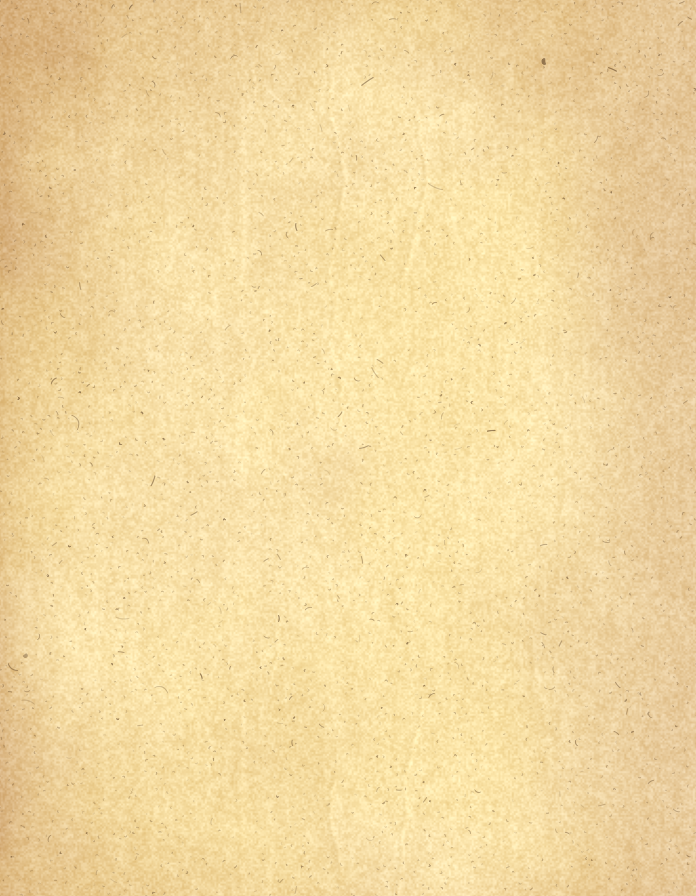
Write a WebGL 1 fragment shader that draws this texture.

```glsl
precision highp float;

uniform vec2 u_resolution;

const vec3 CREAM = vec3(0.988, 0.902, 0.684);
const vec3 TAN = vec3(0.850, 0.700, 0.495);
const vec3 GOLD = vec3(0.965, 0.865, 0.590);
const vec3 ROSE_GREY = vec3(0.915, 0.810, 0.650);
const vec3 FIBRE_BROWN = vec3(0.36, 0.25, 0.14);

float hash(vec2 p) {
  vec3 q = fract(p.xyx * 0.1031);
  q += dot(q, q.yzx + 33.33);
  return fract((q.x + q.y) * q.z);
}

float noise(vec2 p) {
  vec2 cell = floor(p);
  vec2 f = fract(p);
  f = f * f * (3.0 - 2.0 * f);
  float low = mix(hash(cell), hash(cell + vec2(1.0, 0.0)), f.x);
  float high = mix(hash(cell + vec2(0.0, 1.0)), hash(cell + 1.0), f.x);
  return mix(low, high, f.y);
}

float fbm(vec2 p) {
  float sum = 0.0;
  float gain = 0.5;
  for (int i = 0; i < 5; i++) {
    sum += gain * noise(p);
    p = mat2(0.8, 0.6, -0.6, 0.8) * p * 2.03 + 17.3;
    gain *= 0.5;
  }
  return sum / 0.97;
}

mat2 rotation(float angle) {
  float c = cos(angle);
  float s = sin(angle);
  return mat2(c, -s, s, c);
}

// One bent fibre or speck in some cells of a turned grid; sizes are in cell units
float flecks(vec2 p, float scale, float density, float halfLength, float width, float seed) {
  vec2 g = rotation(seed) * p * scale + 200.0;
  vec2 id = floor(g) + seed;
  float margin = halfLength + 2.0 * width;
  vec2 jitter = vec2(hash(id + 3.1), hash(id + 7.7));
  vec2 q = fract(g) - mix(vec2(margin), vec2(1.0 - margin), jitter);
  q = rotation(6.2832 * hash(id + 13.9)) * q;
  q.y += (hash(id + 19.3) - 0.5) * 1.1 / halfLength * q.x * q.x;
  float reach = halfLength * mix(0.2, 1.0, hash(id + 23.7));
  float d = length(vec2(max(abs(q.x) - reach, 0.0), q.y)) - width;
  float pixel = scale / u_resolution.y;
  float present = step(hash(id + 29.1), density);
  float strength = mix(0.25, 1.0, hash(id + 31.3));
  return present * strength * (1.0 - smoothstep(-0.5 * pixel, 0.7 * pixel, d));
}

// Raised fold: bright on one side, shaded on the other
float ridge(float d, float width) {
  float t = d / width;
  return 1.3 * t * exp(-t * t) + 0.15 * exp(-t * t * 2.0);
}

float verticalCrease(vec2 p, float x, float seed) {
  float wobble = (fbm(vec2(p.y * 9.0, seed)) - 0.5) * 0.05;
  float visible = smoothstep(0.35, 0.80, noise(vec2(p.y * 11.0, seed + 5.0)));
  return ridge(p.x - x - wobble, 0.0032) * visible;
}

float segmentCrease(vec2 p, vec2 a, vec2 b) {
  vec2 along = normalize(b - a);
  float t = dot(p - a, along);
  float span = length(b - a);
  float d = dot(p - a, vec2(-along.y, along.x)) + 0.008 * (noise(vec2(t * 22.0, 4.0)) - 0.5);
  float ends = smoothstep(0.0, 0.03, t) * (1.0 - smoothstep(span - 0.03, span, t));
  return ridge(d, 0.002) * ends * noise(vec2(t * 30.0, 8.0));
}

void main() {
  vec2 uv = gl_FragCoord.xy / u_resolution;
  vec2 p = gl_FragCoord.xy / u_resolution.y;

  // Ageing: pale centre, darker borders and broad stains
  float radius = length((uv - vec2(0.47, 0.46)) * vec2(1.18, 0.86));
  float shade = -0.06 + 0.70 * smoothstep(0.25, 0.66, radius);
  shade += 0.40 * exp(-uv.x / 0.035) + 0.06 * exp((uv.x - 1.0) / 0.06);
  shade += 0.20 * exp((uv.y - 1.0) / 0.06) + 0.10 * exp(-uv.y / 0.05);
  shade += 0.95 * (fbm(p * 3.6 + 4.0) - 0.5) + 0.35 * (fbm(p * 13.0 + 50.0) - 0.5);
  vec3 color = mix(CREAM, TAN, clamp(shade, -0.05, 1.1));

  float warmth = smoothstep(0.38, 0.66, fbm(p * 4.5 + 31.0));
  color = mix(color, GOLD, 0.35 * warmth * (1.0 - smoothstep(0.7, 0.95, uv.x)));
  float paleEdge = smoothstep(0.75, 1.0, uv.x + 0.2 * (fbm(p * 5.0 + 9.0) - 0.5));
  color = mix(color, ROSE_GREY, 0.50 * paleEdge);

  // Paper tooth, pulp clumps and vertical fibre streaks
  float tooth = noise(p * 470.0) - 0.5;
  float pulp = noise(rotation(0.6) * p * 240.0 + 70.0) - 0.5;
  float clumps = fbm(rotation(0.3) * p * vec2(85.0, 60.0)) - 0.5;
  float streaks = noise(p * vec2(150.0, 12.0)) - 0.5;
  float relief = 0.085 * tooth + 0.050 * pulp + 0.045 * clumps + 0.024 * streaks;
  color += relief * vec3(0.65, 1.0, 1.45);

  // Folds and creases
  float folds = 0.0;
  for (int i = 0; i < 3; i++) {
    float k = float(i);
    folds += verticalCrease(p, 0.30 + 0.08 * k, 11.0 + 8.0 * k);
  }
  folds += segmentCrease(p, vec2(0.29, 0.91), vec2(0.51, 0.62));
  folds += segmentCrease(p, vec2(0.29, 0.50), vec2(0.38, 0.38));
  folds += 0.4 * exp(-pow((uv.x - 0.35) / 0.004, 2.0)) * noise(vec2(p.y * 12.0, 2.0));
  color += 0.055 * folds * vec3(0.7, 0.9, 1.1);

  // Specks, fibres and a few dark inclusions
  float ink = 0.34 * flecks(p, 120.0, 0.24, 0.14, 0.07, 10.0);
  ink = max(ink, 0.60 * flecks(p, 60.0, 0.08, 0.06, 0.045, 30.0));
  ink = max(ink, 0.45 * flecks(p, 46.0, 0.14, 0.18, 0.022, 50.0));
  ink = max(ink, 0.60 * flecks(p, 20.0, 0.07, 0.18, 0.011, 90.0));
  ink = max(ink, 0.95 * flecks(p, 10.0, 0.05, 0.020, 0.020, 130.0));
  color = mix(color, FIBRE_BROWN, ink);

  gl_FragColor = vec4(clamp(color, 0.0, 1.0), 1.0);
}
```
